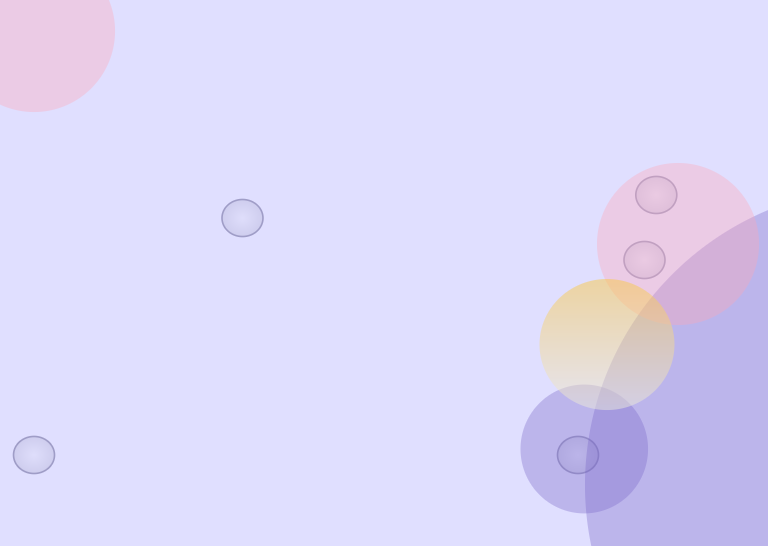
Write a WebGL 2 fragment shader that draws this background.

```glsl
#version 300 es
precision highp float;
// Pale lavender backdrop with translucent overlapping discs and small rimmed bubbles.

uniform vec2 u_resolution;
out vec4 fragColor;

// Lengths are in canvas heights.
const float ASPECT = 512.0 / 364.0;

const vec3 LAVENDER = vec3(0.878, 0.873, 1.0);
const vec3 VIOLET = vec3(0.475, 0.405, 0.780);
const vec3 PINK = vec3(1.0, 0.650, 0.710);
const vec3 GOLD = vec3(0.975, 0.785, 0.270);
const vec3 CREAM = vec3(0.925, 0.920, 0.870);
const vec3 BUBBLE_CORE = vec3(0.874, 0.870, 0.985);
const vec3 BUBBLE_EDGE = vec3(0.805, 0.800, 0.930);
const vec3 BUBBLE_RIM = vec3(0.625, 0.615, 0.780);

const float TINT_ALPHA = 0.35;
const float GOLD_ALPHA = 0.5;

const vec2 BUBBLE_RADII = vec2(0.0390, 0.0354);
const float RIM_WIDTH = 0.0030;
const int BUBBLE_COUNT = 5;
const vec2 BUBBLES[BUBBLE_COUNT] = vec2[](
    vec2(0.0623, 0.1667), vec2(0.4441, 0.6007), vec2(1.0586, 0.1667),
    vec2(1.1804, 0.5238), vec2(1.2020, 0.6429));

const vec2 GOLD_CENTER = vec2(1.1117, 0.3690);
const vec2 GOLD_RADII = vec2(0.1236, 0.1200);
const float PINK_RADIUS = 0.1484;

// Approximate signed distance to an axis-aligned ellipse.
float ellipseDistance(vec2 p, vec2 radii) {
    float k = length(p / radii);
    float slope = length(p / (radii * radii));
    return k * (k - 1.0) / max(slope, 1e-4);
}

// Antialiased coverage: one inside, zero outside.
float coverage(float d) {
    return clamp(0.5 - d * u_resolution.y, 0.0, 1.0);
}

float ellipse(vec2 p, vec2 center, vec2 radii) {
    return coverage(ellipseDistance(p - center, radii));
}

vec3 drawBubble(vec3 base, vec2 p) {
    float d = ellipseDistance(p, BUBBLE_RADII);
    float radial = min(length(p / BUBBLE_RADII), 1.0);
    vec3 fill = mix(BUBBLE_CORE, BUBBLE_EDGE, radial);
    vec3 body = mix(BUBBLE_RIM, fill, coverage(d + RIM_WIDTH));
    return mix(base, body, coverage(d));
}

void main() {
    vec2 p = gl_FragCoord.xy / u_resolution * vec2(ASPECT, 1.0);
    vec3 color = LAVENDER;

    // Bubbles lie beneath the tinted discs.
    for (int i = 0; i < BUBBLE_COUNT; i++) {
        color = drawBubble(color, p - BUBBLES[i]);
    }

    // Violet: a large corner disc and a small one.
    color = mix(color, VIOLET, TINT_ALPHA * ellipse(p, vec2(1.6172, 0.1117), vec2(0.5458)));
    color = mix(color, VIOLET, TINT_ALPHA * ellipse(p, vec2(1.0701, 0.1777), vec2(0.1168, 0.1180)));

    // Pink: upper left and right.
    color = mix(color, PINK, TINT_ALPHA * ellipse(p, vec2(0.0623, 0.9432), vec2(PINK_RADIUS)));
    color = mix(color, PINK, TINT_ALPHA * ellipse(p, vec2(1.2418, 0.5531), vec2(PINK_RADIUS)));

    // Gold disc fading to cream downward.
    float height = clamp(0.5 + 0.5 * (p.y - GOLD_CENTER.y) / GOLD_RADII.y, 0.0, 1.0);
    vec3 goldTint = mix(CREAM, GOLD, height);
    color = mix(color, goldTint, GOLD_ALPHA * ellipse(p, GOLD_CENTER, GOLD_RADII));

    fragColor = vec4(color, 1.0);
}
```
